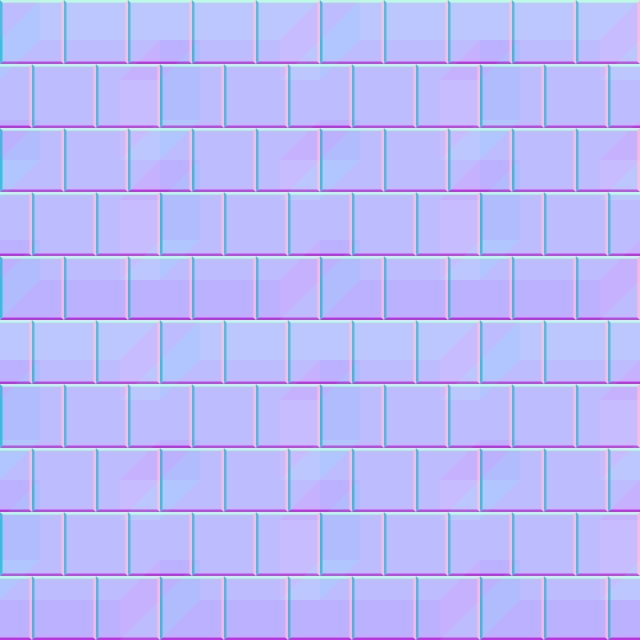
This texture map is drawn by a three.js fragment shader. Its source:

```glsl
varying vec2 vUv;

const float BRICKS = 10.0;        // bricks across and rows up
const float FACETS = 16.0;        // coarse undulation cells per side
const float BEVEL_WIDTH = 0.04;   // in brick units
const float JOINT_WIDTH = 0.002;
const float SOFTNESS = 0.006;
const float FACET_TILT = 0.125;
const vec3 BEVEL_NORMAL = vec3(0.866, 0.866, 0.5);

// Position inside a brick, with every other row shifted by half a brick
vec2 brickCell(vec2 uv, float count) {
  vec2 p = uv * count;
  float row = floor(p.y);
  p.x += 0.5 * (1.0 - mod(row, 2.0));
  return fract(p);
}

// Distance to the nearest vertical and horizontal joint
vec2 jointDistance(vec2 cell) {
  return 0.5 - abs(cell - 0.5);
}

// 0 in a joint, 1 on a brick face
float brickHeight(vec2 uv, float count) {
  vec2 d = jointDistance(brickCell(uv, count));
  return step(0.02, min(d.x, d.y));
}

// Slope of a coarse triangulated sheet whose corners sample the brick height
vec2 facetSlope(vec2 uv, float facets, float count) {
  vec2 corner = floor(uv * facets);
  vec2 f = fract(uv * facets);
  float bl = brickHeight(corner / facets, count);
  float br = brickHeight((corner + vec2(1.0, 0.0)) / facets, count);
  float tl = brickHeight((corner + vec2(0.0, 1.0)) / facets, count);
  float tr = brickHeight((corner + vec2(1.0, 1.0)) / facets, count);
  vec2 lower = vec2(br - bl, tr - br);
  vec2 upper = vec2(tr - tl, tl - bl);
  return mix(lower, upper, smoothstep(-0.02, 0.02, f.y - f.x));
}

// Flat face with four mitred bevels
vec3 brickNormal(vec2 cell, float width, float joint, float soft) {
  vec2 d = jointDistance(cell);
  float edge = min(d.x, d.y);
  float onSide = smoothstep(-soft, soft, d.y - d.x);
  vec2 outward = sign(cell - 0.5) * vec2(onSide, 1.0 - onSide);
  float bevel = smoothstep(joint - soft, joint + soft, edge)
              * (1.0 - smoothstep(width - soft, width + soft, edge));
  vec3 slanted = vec3(outward * BEVEL_NORMAL.xy, BEVEL_NORMAL.z);
  return mix(vec3(0.0, 0.0, 1.0), slanted, bevel);
}

vec3 linearToSrgb(vec3 c) {
  return mix(12.92 * c, 1.055 * pow(c, vec3(1.0 / 2.4)) - 0.055, step(0.0031308, c));
}

void main() {
  vec2 cell = brickCell(vUv, BRICKS);
  vec3 normal = brickNormal(cell, BEVEL_WIDTH, JOINT_WIDTH, SOFTNESS);

  // Tilt by the coarse facets, less on the steep bevels
  normal.xy -= FACET_TILT * normal.z * facetSlope(vUv, FACETS, BRICKS);

  vec3 encoded = clamp(normal * 0.5 + 0.5, 0.0, 1.0);
  gl_FragColor = vec4(linearToSrgb(encoded), 1.0);
}
```
